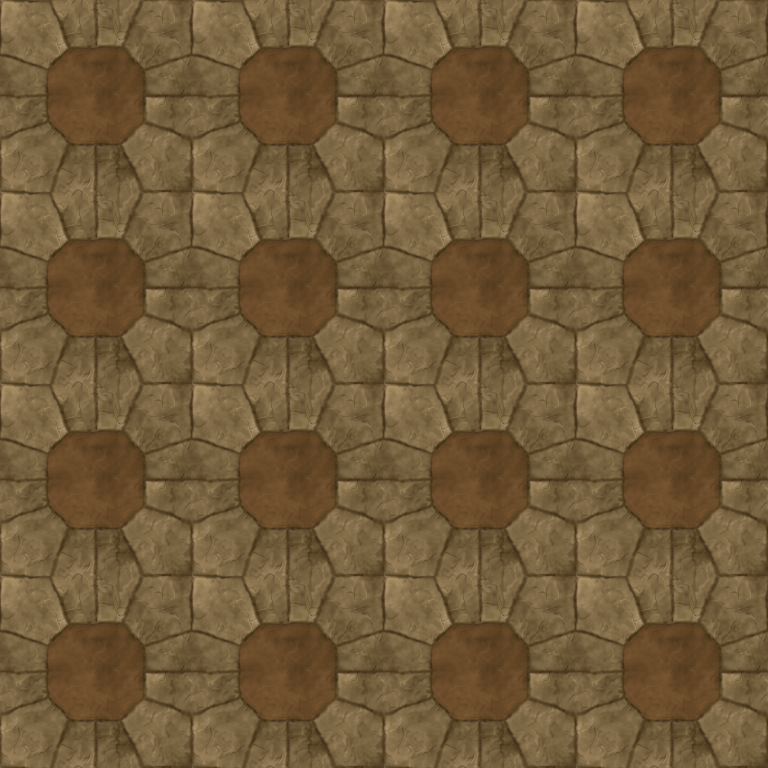
Write a three.js fragment shader that draws this texture.

```glsl
// Weathered stone paving: brown octagons set among tan flagstones, 4 by 4 repeats.
varying vec2 vUv;

const float REPEATS = 4.0;
const float OCT_HALF = 0.25;        // sizes are in units of one repeat
const float OCT_CUT = 0.385;        // |x| + |y| on the cut corners
const float JOINT_CORE = 0.001;
const float JOINT_EDGE = 0.0125;
const float WOBBLE = 0.022;
const float RELIEF_STEP = 0.010;
const float RELIEF_GAIN = 2.3;
const float TAU = 6.28319;
const vec3 STONE_DARK = vec3(0.335, 0.262, 0.145);
const vec3 STONE_LIGHT = vec3(0.635, 0.54, 0.385);
const vec3 OCT_DARK = vec3(0.33, 0.232, 0.118);
const vec3 OCT_LIGHT = vec3(0.475, 0.338, 0.195);
const vec3 JOINT = vec3(0.28, 0.212, 0.11);

float hash(vec2 c, float seed) {
  return fract(sin(dot(c, vec2(127.1, 311.7)) + seed * 17.47) * 43758.5);
}

// Value noise that wraps once per repeat
float noise(vec2 p, float period, float seed) {
  p *= period;
  vec2 i = floor(p), f = fract(p);
  f = f * f * (3.0 - 2.0 * f);
  vec2 a = mod(i, period), b = mod(i + 1.0, period);
  return mix(mix(hash(a, seed), hash(vec2(b.x, a.y), seed), f.x),
             mix(hash(vec2(a.x, b.y), seed), hash(b, seed), f.x), f.y);
}

float fbm(vec2 p, float period, float seed) {
  float sum = 0.0, amp = 0.5;
  for (int k = 0; k < 4; k++) {
    sum += amp * noise(p, period, seed + float(k));
    amp *= 0.5;
    period = 2.0 * period + 1.0;
  }
  return sum;
}

// Wrapping cellular noise: distance to the nearest facet border
float facetBorder(vec2 p, float period, float seed) {
  p *= period;
  vec2 i = floor(p), f = fract(p);
  float near = 9.0, next = 9.0;
  for (int y = -1; y <= 1; y++) for (int x = -1; x <= 1; x++) {
    vec2 o = vec2(float(x), float(y));
    vec2 c = mod(i + o, period);
    float d = length(o + vec2(hash(c, seed), hash(c, seed + 3.0)) - f);
    next = min(next, max(near, d));
    near = min(near, d);
  }
  return next - near;
}

// Flaking layers: noise and bent sines cut into soft terraces
float relief(vec2 p, float seed) {
  float h = fbm(p, 6.0, seed);
  h += 0.06 * sin(TAU * (3.0 * p.x + 4.0 * p.y) + 9.0 * h + seed);
  float t = h * 5.0;
  float terrace = (floor(t) + smoothstep(0.75, 1.0, fract(t))) / 5.0;
  return 0.55 * h + 0.45 * terrace;
}

float segment(vec2 p, vec2 a, vec2 b) {
  vec2 v = b - a;
  return length(p - a - v * clamp(dot(p - a, v) / dot(v, v), 0.0, 1.0));
}

void main() {
  vec2 p = fract(vUv * REPEATS);
  vec2 warp = vec2(fbm(p, 9.0, 11.0), fbm(p, 9.0, 23.0)) - 0.47;
  vec2 q = p - 0.5 + WOBBLE * warp;
  vec2 c = abs(q), a = 0.5 - c;     // folded: from centre, from corner
  vec2 side = step(0.0, q);         // x: right half, y: upper half

  // Joints between the stones
  float oct = max(max(c.x, c.y) - OCT_HALF, (c.x + c.y - OCT_CUT) * 0.7071);
  float d = segment(a, vec2(0.0, 0.28), vec2(0.25, 0.365));
  d = min(d, segment(a, vec2(0.26, 0.0), vec2(0.365, 0.25)));
  d = min(d, segment(a, vec2(0.0), vec2(0.0, 0.28)));
  d = min(d, segment(a, vec2(0.0), vec2(0.26, 0.0)));
  d = min(d, segment(a, vec2(0.0, 0.5), vec2(0.25, 0.5)));
  d = min(d, segment(a, vec2(0.5, 0.0), vec2(0.5, 0.25)));
  d = min(d, abs(oct));

  // Which stone this is, and its overall lightness
  bool isOct = oct < 0.0;
  bool isRow = !isOct && a.y > 0.28 + 0.34 * a.x;
  bool isColumn = !isOct && !isRow && a.x > 0.26 + 0.42 * a.y;
  float id = 5.0 + side.x + 2.0 * side.y;
  float tone = 0.58 - 0.13 * side.x + 0.06 * side.y;
  if (isOct) { id = 1.0; tone = 0.46; }
  else if (isRow) { id = 2.0 + side.y; tone = 0.5 - 0.06 * side.y; }
  else if (isColumn) { id = 13.0 + side.x; tone = 0.41 - 0.03 * side.x; }
  float seed = id * 9.0;

  // Surface: mottling, lit flakes, brushed streaks, grain
  vec2 s = p + 0.16 * warp;
  float lit = relief(s, seed) - relief(s + RELIEF_STEP * vec2(-0.7, 0.7), seed);
  float patches = fbm(s, 5.0, seed + 40.0) - 0.47;
  float streaks = fbm(p + 0.08 * warp.yx, 19.0, seed + 60.0) - 0.47;
  float grain = noise(p, 61.0, 90.0) - 0.5;
  float v = tone + (isOct ? 1.3 : 1.0) * patches + RELIEF_GAIN * clamp(lit, -0.13, 0.13)
          + (isOct ? 0.9 : 0.6) * streaks + 0.13 * grain;

  // Sparse chipped cracks, and one long split in the right column stone
  float border = facetBorder(p + 0.2 * warp.yx, 5.0, seed);
  float crack = (1.0 - smoothstep(0.0, 0.09, border)) * smoothstep(0.02, 0.2, streaks + patches);
  float split = abs(q.x - 0.11 - 0.12 * warp.y - 0.01 * sin(TAU * 3.0 * p.y));
  if (isColumn) crack = max(crack, 0.9 - smoothstep(0.0, 0.014, split));
  v -= (isOct ? 0.12 : 0.32) * max(crack, 0.0);

  // Chipped pale rims and soft shade beside the joints
  float ragged = d + 0.014 * streaks;
  float rim = smoothstep(0.008, 0.016, ragged) * (1.0 - smoothstep(0.016, 0.034, ragged));
  v += (isOct ? -0.1 : 0.22) * rim * clamp(0.4 + 3.0 * patches, 0.0, 1.0);
  v -= 0.15 * (1.0 - smoothstep(0.005, 0.035, ragged));

  v = clamp(v, -0.15, 1.1);
  vec3 color = isOct ? mix(OCT_DARK, OCT_LIGHT, v) : mix(STONE_DARK, STONE_LIGHT, v);
  float joint = 1.0 - smoothstep(JOINT_CORE, JOINT_EDGE, ragged);
  float depth = clamp(0.75 + 0.9 * (noise(p, 13.0, 77.0) - 0.5), 0.35, 0.95);
  color = mix(color, JOINT * (1.0 + 0.4 * grain), depth * joint);
  gl_FragColor = vec4(color, 1.0);
}
```
